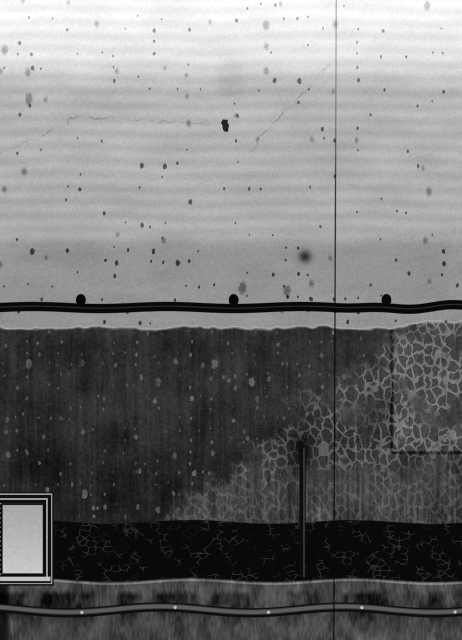
Write a Shadertoy shader that draws this texture.

```glsl
// A weathered grey wall: pale rippled plaster above a stained dark panel,
// with cables, a pipe, a black trough and a framed box painted in layers.
// One unit is 1% of the height; y runs down.

float hash(vec2 p) {
  vec3 q = fract(p.xyx * vec3(0.1031, 0.103, 0.0973));
  q += dot(q, q.yzx + 33.33);
  return fract((q.x + q.y) * q.z);
}
vec2 hash2(vec2 p) { return vec2(hash(p), hash(p + 47.3)); }
float noise(vec2 p) {
  vec2 i = floor(p), f = fract(p);
  f = f * f * (3.0 - 2.0 * f);
  return mix(mix(hash(i), hash(i + vec2(1, 0)), f.x),
             mix(hash(i + vec2(0, 1)), hash(i + 1.0), f.x), f.y);
}
float fbm(vec2 p) {
  float sum = 0.0, amp = 0.53;
  for (int i = 0; i < 4; i++) { sum += amp * noise(p); p = p * 2.1 + 17.0; amp *= 0.5; }
  return sum;
}

float fill(float d, float aa) { return smoothstep(aa, -aa, d); }
float line(float d, float halfWidth, float aa) { return fill(abs(d) - halfWidth, aa); }
float boxDist(vec2 p, vec2 lo, vec2 hi) {
  vec2 d = max(lo - p, p - hi);
  return length(max(d, 0.0)) + min(max(d.x, d.y), 0.0);
}
float segDist(vec2 p, vec2 a, vec2 b) {
  vec2 ab = b - a;
  return length(p - a - ab * clamp(dot(p - a, ab) / dot(ab, ab), 0.0, 1.0));
}

// One irregular fleck in some of the grid cells
float flecks(vec2 p, float cell, float density, float aa) {
  vec2 id = floor(p / cell), h = hash2(id), d = p - (id + 0.3 + 0.4 * h) * cell;
  float r = cell * mix(0.07, 0.25, h.x * h.y);
  float edge = length(d * vec2(1.25, 0.85)) - r * (1.25 - 0.5 * noise(p * 3.0));
  return fill(edge, aa) * step(hash(id + 9.7), density);
}

// Bright web along cell borders
float web(vec2 p, float width) {
  vec2 id = floor(p);
  float near = 9.0, second = 9.0;
  for (int i = 0; i < 9; i++) {
    vec2 cell = id + vec2(i % 3 - 1, i / 3 - 1);
    float d = length(cell + hash2(cell) - p);
    second = min(second, max(near, d));
    near = min(near, d);
  }
  return 1.0 - smoothstep(width * 0.3, width, second - near);
}

float cracks(vec2 p, float aa) {
  p += 1.8 * vec2(fbm(p * 0.7), fbm(p * 0.7 + 30.0)) - 0.9;
  float d = min(segDist(p, vec2(0, 24.3), vec2(13, 17.8)), segDist(p, vec2(13, 18), vec2(32, 19.5)));
  d = min(d, segDist(p, vec2(39, 23.5), vec2(52, 9.8)));
  return line(d, 0.06, aa) * noise(p * 0.6);
}

float plaster(vec2 p, float aa) {
  float tone = mix(0.98, 0.91, smoothstep(0.0, 9.0, p.y));
  tone -= 0.2 * smoothstep(8.0, 15.0, p.y) + 0.04 * smoothstep(15.0, 35.0, p.y);
  tone -= 0.1 * smoothstep(36.0, 39.5, p.y);
  float ripple = sin(p.y * 2.9 + 0.5 * sin(p.x * 0.16) + 1.5 * noise(p * 0.12));
  tone += 0.022 * ripple * smoothstep(41.0, 34.0, p.y);
  tone += 0.08 * (fbm(p * vec2(0.15, 0.4)) - 0.5) + 0.05 * (noise(p * 5.0) - 0.5);
  tone -= 0.22 * cracks(p, aa);
  tone -= 0.35 * flecks(p, 1.9, 0.13 + 0.12 * smoothstep(34.0, 40.0, p.y), aa);
  tone -= 0.2 * flecks(p + 5.3, 3.7, 0.13, 0.35);
  tone -= 0.05 * fill(length((p - vec2(36, 12)) * vec2(1, 0.7)) - 2.0, 1.2);
  vec2 stain = p - vec2(47.7, 40.1);
  tone -= 0.4 * exp(-1.1 * dot(stain, stain));
  float chip = length((p - vec2(35.2, 19.7)) * vec2(1.9, 1)) - 0.75 - 0.5 * noise(p * 2.5);
  return mix(tone, 0.14, fill(chip, aa));
}

float stainedPanel(vec2 p, float aa) {
  float streak = fbm(p * vec2(2.5, 0.12));
  float tone = 0.05 + 0.09 * streak + 0.16 * fbm(p * 0.22) - 0.06 * smoothstep(62.0, 80.0, p.y);
  float slope = dot(p - vec2(25, 81), vec2(0.61, 0.79)) + 7.0 * (fbm(p * 0.4) - 0.5);
  float worn = smoothstep(-1.5, 2.5, slope), plain = smoothstep(69.0, 77.0, p.y);
  float net = web(p * vec2(0.75, 0.55) + 0.7 * fbm(p), 0.28) * smoothstep(0.05, 0.4, noise(p * 0.35));
  tone += worn * (0.05 + 0.19 * net * (1.0 - 0.6 * plain) + 0.12 * plain * streak);
  float spots = max(flecks(p, 1.7, 0.42, aa), flecks(p + 3.1, 2.9, 0.25, aa));
  tone = mix(tone, 0.43, spots * (0.35 + 0.6 * noise(p * 0.5)) * (1.0 - 0.7 * worn));
  float recess = boxDist(p, vec2(61.3, 48), vec2(80, 70.7));
  tone += 0.04 * fill(recess, aa) - 0.15 * line(recess, 0.25, 0.2);
  return tone + 0.06 * (noise(p * 4.0) - 0.5);
}

float ledge(vec2 p, float aa) {
  float tone = 0.09 + 0.28 * fbm(p * vec2(0.5, 0.3)) + 0.1 * noise(p * vec2(4, 1.2));
  float damp = smoothstep(92.0, 93.2, p.y) * smoothstep(98.5, 94.0, p.y);
  tone -= 0.2 * damp * smoothstep(0.35, 0.65, fbm(p * vec2(0.35, 0.15) + 4.0));
  tone *= mix(0.3, 1.0, smoothstep(0.8, 1.8, p.x));
  float y = p.y - 95.3 + 0.45 * cos((p.x - 25.0) * 0.22);
  tone = mix(tone, 0.05, line(y, 0.72, aa));
  tone = mix(tone, 0.36, line(y + 0.1, 0.36, 0.2));
  vec2 clip = vec2(mod(p.x - 5.5, 14.6) - 7.3, y);
  return mix(tone, 0.75, fill(length(clip) - 0.25, aa));
}

float framedBox(vec2 p, float aa) {
  float inset = min(8.4 - p.x, min(p.y - 76.9, 91.5 - p.y));
  float tone = mix(0.06, 0.6, smoothstep(0.1, 0.8, sin(inset * 8.5 - 1.2)));
  tone = mix(tone, 0.76, fill(boxDist(p, vec2(0, 90.1), vec2(7.9, 90.8)), aa));
  float pane = boxDist(p, vec2(0.4, 78.9), vec2(6.7, 89.6));
  tone = mix(tone, 0.04, fill(pane - 0.3, aa));
  return mix(tone, 0.69 + 0.013 * (p.y - 84.0) + 0.05 * noise(p * 4.0), fill(pane, aa));
}

void mainImage(out vec4 fragColor, in vec2 fragCoord) {
  vec2 uv = fragCoord / iResolution.xy, p = vec2(uv.x * 72.27, 100.0 - uv.y * 100.0);
  float aa = 80.0 / iResolution.y;
  // Plaster, panel and pale rim
  float top = p.y - 51.0 - 0.15 * sin(p.x * 0.35) - 0.5 * noise(p * 0.9) + 0.8 * smoothstep(61.0, 67.0, p.x);
  float tone = mix(plaster(p, aa), stainedPanel(p, aa), smoothstep(-0.2, 0.4, top));
  tone += 0.1 * line(top + 0.1, 0.12, 0.2);
  // Trough, ledge and vertical seam
  float wave = 0.3 * cos((p.x - 30.0) * 0.25), low = p.y - 90.6 + wave;
  tone = mix(tone, ledge(p, aa), fill(-low, aa));
  float seam = line(p.x - 52.6 + 0.004 * p.y, 0.1, aa);
  tone *= 1.0 - seam * mix(0.3, 0.75, smoothstep(15.0, 35.0, p.y));
  float trough = 0.035 + 0.13 * web(p * vec2(0.8, 1.1), 0.2) * smoothstep(0.4, 0.8, noise(p * 0.9));
  tone = mix(tone, trough, fill(max(81.55 - wave - p.y, low), aa));
  tone += 0.2 * line(low - 0.35, 0.14, aa);
  // Pipe with a dark cap
  float pipe = fill(boxDist(p, vec2(46.85, 70), vec2(47.8, 90.2)), aa);
  tone *= 1.0 - 0.65 * exp(-0.7 * max(boxDist(p, vec2(46.8, 69), vec2(47.9, 72)), 0.0));
  tone = mix(tone, 0.05 + 0.2 * line(p.x - 47.55, 0.12, aa), pipe);
  // Main cable and clips
  float sag = p.y - 48.05 + 0.16 * sin(p.x * 0.3);
  sag -= 0.35 * smoothstep(50.0, 66.0, p.x) * sin((p.x - 61.0) * 0.45);
  vec2 clip = vec2(mod(p.x - 0.7, 23.9) - 11.95, p.y - 46.9);
  float knob = length(clip * vec2(1.25, 1)) - 0.95;
  tone = mix(tone, 0.03, fill(min(knob, abs(sag) - 0.72), aa));
  tone += 0.17 * line(sag + 0.05, 0.08, aa);
  tone = mix(tone, framedBox(p, aa), fill(boxDist(p, vec2(-1, 76.9), vec2(8.4, 91.5)), aa));
  fragColor = vec4(vec3(clamp(tone, 0.0, 1.0)), 1.0);
}
```
